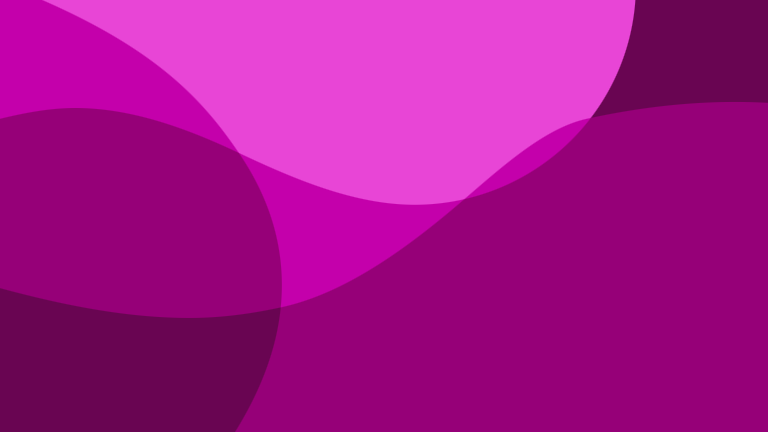
A Shadertoy shader for this background:

```glsl
// Flat overlapping waves and rounded blobs in pink, magenta and deep purple.

#define PINK vec3(0.91, 0.27, 0.84)
#define MAGENTA vec3(0.77, 0.00, 0.67)
#define PURPLE vec3(0.59, 0.00, 0.47)
#define DARK vec3(0.41, 0.02, 0.32)
#define DOME_CENTER vec2(0.540, 1.035)
#define DOME_RADII vec2(0.288, 0.509)
#define CORNER_START 0.7

// Curve knots: position along the axis, height, slope.
const vec3 CROSSING = vec3(0.602, 0.535, 1.53);
const vec3 HILL_LEFT[4] = vec3[4](
    vec3(0.0, 0.333, -0.48), vec3(0.247, 0.264, 0.0),
    vec3(0.367, 0.289, 0.39), CROSSING);
const vec3 HILL_RIGHT[4] = vec3[4](
    CROSSING, vec3(0.764, 0.725, 0.39),
    vec3(0.957, 0.764, 0.0), vec3(1.0, 0.762, -0.09));
const vec3 WAVE[4] = vec3[4](
    vec3(0.0, 0.725, 0.43), vec3(0.098, 0.75, 0.0),
    vec3(0.311, 0.646, -0.84), vec3(0.540, 0.526, 0.0));
// The left blob runs up the canvas, so its knots go from bottom to top.
const vec3 BLOB[4] = vec3[4](
    vec3(0.0, 0.306, 0.35), vec3(0.340, 0.367, 0.0),
    vec3(0.646, 0.311, -0.383), vec3(1.0, 0.055, -1.29));

// Cubic Hermite segment between two knots.
float hermite(float s, vec3 a, vec3 b) {
    float span = b.x - a.x;
    float t = (s - a.x) / span;
    float u = 1.0 - t;
    return u * u * ((1.0 + 2.0 * t) * a.y + t * span * a.z)
         + t * t * ((3.0 - 2.0 * t) * b.y - u * span * b.z);
}

// Smooth curve through four knots.
float curve(float s, vec3 knots[4]) {
    vec3 a = knots[0];
    vec3 b = knots[1];
    for (int i = 1; i < 3; i++) {
        if (s > knots[i].x) {
            a = knots[i];
            b = knots[i + 1];
        }
    }
    return hermite(s, a, b);
}

// Antialiased coverage of the region where the field is positive.
float coverage(float field) {
    return clamp(0.5 + field / max(fwidth(field), 1e-6), 0.0, 1.0);
}

void mainImage(out vec4 fragColor, in vec2 fragCoord) {
    vec2 p = fragCoord / iResolution.xy;

    // Blob on the left and hill along the bottom.
    float blob = coverage(curve(p.y, BLOB) - p.x);
    float hillTop = p.x < CROSSING.x ? curve(p.x, HILL_LEFT)
                                     : curve(p.x, HILL_RIGHT);
    float hill = coverage(hillTop - p.y);

    // Area under the wave, which continues as the rim of the dome.
    float underWave = coverage(curve(p.x, WAVE) - p.y);
    float outsideDome = coverage(length((p - DOME_CENTER) / DOME_RADII) - 1.0);
    float under = p.x < DOME_CENTER.x ? underWave : outsideDome;

    // Each combination of overlapping shapes has its own flat colour.
    vec3 gap = p.x < CORNER_START ? MAGENTA : DARK;
    vec3 sky = mix(mix(PINK, MAGENTA, blob), mix(gap, PURPLE, blob), under);
    vec3 ground = mix(MAGENTA, mix(PURPLE, DARK, blob), under);

    fragColor = vec4(mix(sky, ground, hill), 1.0);
}
```
